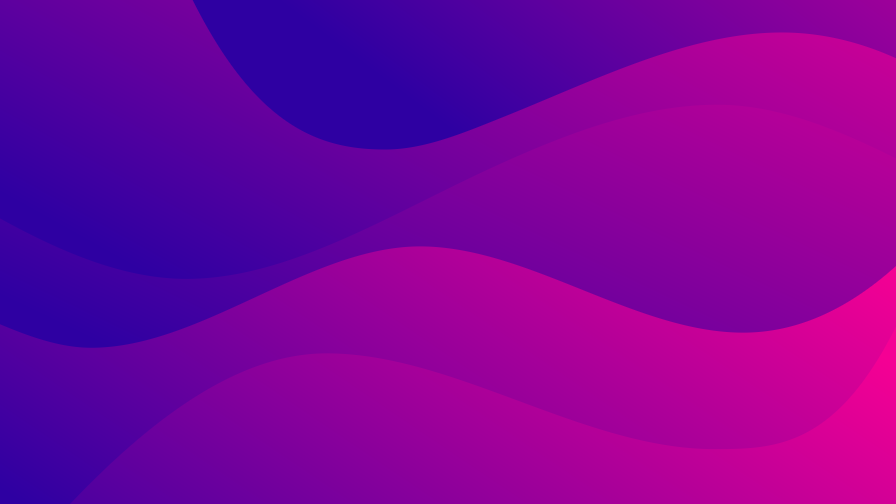
Give the GLSL for this background, as a WebGL 2 fragment shader.

```glsl
#version 300 es
precision highp float;

uniform vec2 u_resolution;
out vec4 outColor;

// The canvas spans 16 by 9 units.
const vec2 CANVAS = vec2(16.0, 9.0);
const vec3 INDIGO = vec3(0.18, 0.0, 0.635);
const vec3 PINK = vec3(0.96, 0.0, 0.58);

// Gradient of each layer: offset and growth to the right; all share one rise.
const float RISE = 0.068;
const vec2 SKY_TONE = vec2(-0.865, 0.051);
const vec2 HIGH_TONE = vec2(-0.378, 0.038);
const vec2 MIDDLE_TONE = vec2(-0.253, 0.0326);
const vec2 LOW_TONE = vec2(-0.019, 0.046);
const vec2 FRONT_TONE = vec2(0.096, 0.046);

// Wave crests as knots of x, y and slope.
const int KNOTS = 5;
const vec3 HIGH_WAVE[KNOTS] = vec3[](
    vec3(3.44, 9.0, -2.0), vec3(6.88, 6.33, 0.0), vec3(8.96, 6.9, 0.4),
    vec3(13.96, 8.42, 0.0), vec3(16.0, 7.96, -0.45));
const vec3 MIDDLE_WAVE[KNOTS] = vec3[](
    vec3(0.0, 5.1, -0.55), vec3(3.33, 4.02, 0.0), vec3(8.77, 6.0, 0.46),
    vec3(12.81, 7.13, 0.0), vec3(16.0, 6.17, -0.5));
const vec3 LOW_WAVE[KNOTS] = vec3[](
    vec3(0.0, 3.21, -0.42), vec3(1.63, 2.79, 0.0), vec3(7.5, 4.6, 0.0),
    vec3(13.27, 3.06, 0.0), vec3(16.0, 4.25, 0.9));
const vec3 FRONT_WAVE[KNOTS] = vec3[](
    vec3(1.25, 0.0, 1.05), vec3(5.83, 2.69, 0.0), vec3(9.29, 1.83, -0.37),
    vec3(12.75, 0.98, 0.0), vec3(16.0, 3.17, 2.0));

// Cubic Hermite segment between two knots.
float hermite(vec3 a, vec3 b, float x) {
    float span = b.x - a.x;
    float u = clamp((x - a.x) / span, 0.0, 1.0);
    float v = 1.0 - u;
    return mix(a.y, b.y, u * u * (3.0 - 2.0 * u))
        + span * u * v * (a.z * v - b.z * u);
}

// Height of a wave, continued as a straight line before its first knot.
float waveHeight(vec3 knots[KNOTS], float x) {
    float height = hermite(knots[0], knots[1], x);
    for (int i = 1; i < KNOTS - 1; i++) {
        if (x > knots[i].x) height = hermite(knots[i], knots[i + 1], x);
    }
    return height + knots[0].z * min(x - knots[0].x, 0.0);
}

vec3 shade(vec2 tone, vec2 p) {
    float t = tone.x + tone.y * p.x + RISE * p.y;
    return mix(INDIGO, PINK, clamp(t, 0.0, 1.0));
}

// Fills everything below a wave, with an edge one pixel soft.
vec3 addLayer(vec3 color, vec3 knots[KNOTS], vec2 tone, vec2 p) {
    float depth = waveHeight(knots, p.x) - p.y;
    float pixel = length(vec2(dFdx(depth), dFdy(depth)));
    float cover = clamp(depth / pixel + 0.5, 0.0, 1.0);
    return mix(color, shade(tone, p), cover);
}

void main() {
    vec2 p = gl_FragCoord.xy / u_resolution * CANVAS;

    // Layers from back to front.
    vec3 color = shade(SKY_TONE, p);
    color = addLayer(color, HIGH_WAVE, HIGH_TONE, p);
    color = addLayer(color, MIDDLE_WAVE, MIDDLE_TONE, p);
    color = addLayer(color, LOW_WAVE, LOW_TONE, p);
    color = addLayer(color, FRONT_WAVE, FRONT_TONE, p);

    outColor = vec4(color, 1.0);
}
```
